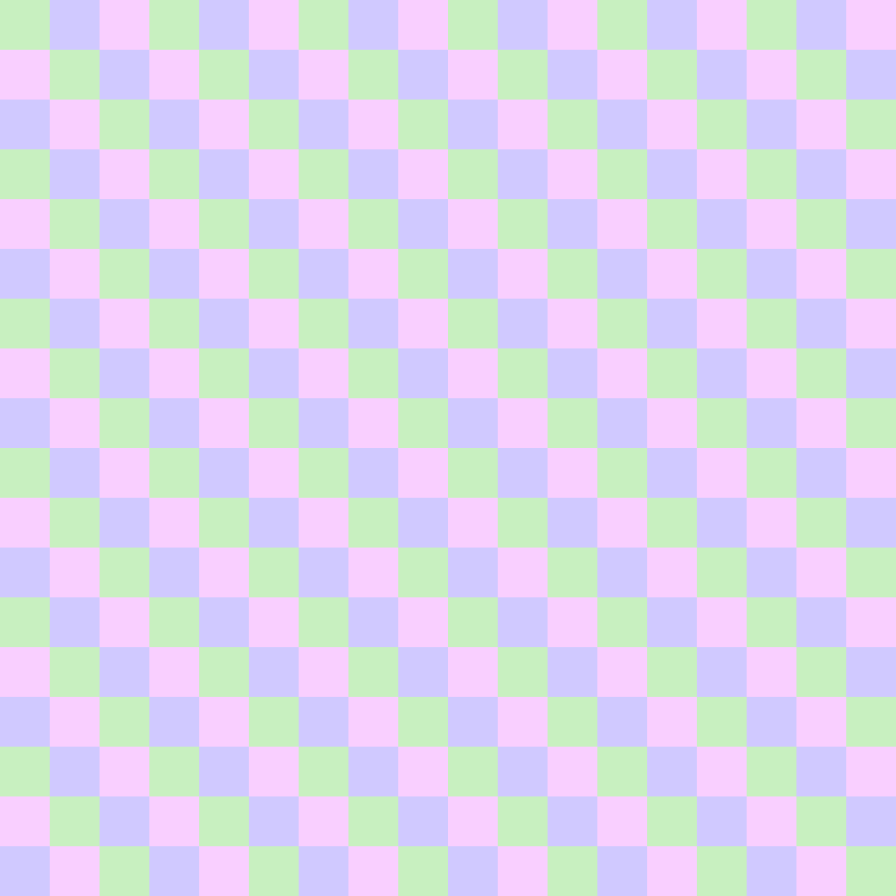
Write a Shadertoy shader that draws this pattern.

```glsl
// Pastel checkerboard of 18 by 18 flat squares in three colours that shift
// by one square per row, forming diagonal stripes. Each pixel blends the four
// squares around its nearest grid corner by the area that each one covers.

// Colour of a square, cycling along both axes (18 is a multiple of 3)
vec3 squareColor(ivec2 cell) {
    int phase = (cell.x + cell.y + 3) % 3;
    vec3 lavender = vec3(0.816, 0.788, 1.0);
    vec3 pink = vec3(0.975, 0.812, 1.0);
    vec3 mint = vec3(0.784, 0.941, 0.753);
    return phase == 0 ? lavender : phase == 1 ? pink : mint;
}

void mainImage(out vec4 fragColor, in vec2 fragCoord) {
    vec2 pixelSize = 18.0 / iResolution.xy;
    vec2 p = fragCoord * pixelSize;

    // Nearest grid corner and the pixel's coverage beyond it
    vec2 corner = floor(p + 0.5);
    vec2 coverage = clamp((p - corner) / pixelSize + 0.5, 0.0, 1.0);
    ivec2 cell = ivec2(corner);

    // Blend the squares below and above the corner
    vec3 below = mix(squareColor(cell - ivec2(1, 1)), squareColor(cell - ivec2(0, 1)), coverage.x);
    vec3 above = mix(squareColor(cell - ivec2(1, 0)), squareColor(cell), coverage.x);
    fragColor = vec4(mix(below, above, coverage.y), 1.0);
}
```
